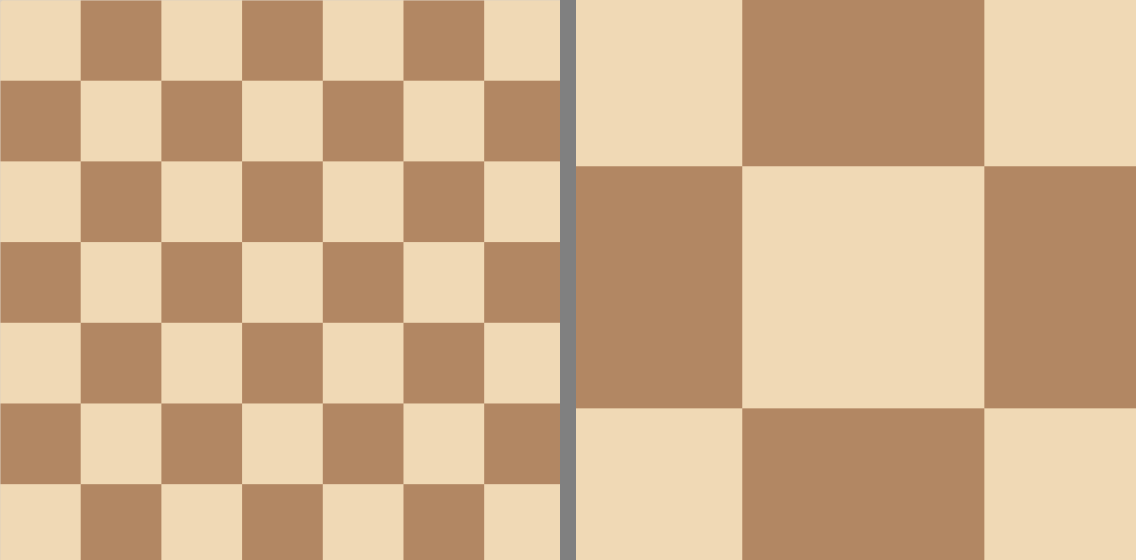
Left: the whole. Right: its middle third, enlarged.
Give the GLSL for this pattern, as a Shadertoy shader.

```glsl
const vec3 CREAM = vec3(0.94, 0.85, 0.71);
const vec3 BROWN = vec3(0.70, 0.53, 0.39);
const vec3 RIM = vec3(0.87, 0.82, 0.75);
const float CELL = 0.1441;
const float RIM_WIDTH = 0.0009;
const float CORNER_RADIUS = 0.005;

// Alternates between +1 and -1 per cell, with edges about one pixel wide
vec2 squareWave(vec2 p, float cell, float pixel) {
    vec2 edgeDistance = 0.5 - abs(mod(p / cell + 0.5, 2.0) - 1.0);
    return clamp(edgeDistance * cell * 2.0 / pixel, -1.0, 1.0);
}

// Signed distance to a quadrant with a rounded corner, negative inside
float roundedQuadrant(vec2 p, float radius) {
    vec2 q = radius - p;
    return length(max(q, 0.0)) + min(max(q.x, q.y), 0.0) - radius;
}

void mainImage(out vec4 fragColor, in vec2 fragCoord) {
    vec2 uv = fragCoord / iResolution.xy;
    float pixel = 1.0 / min(iResolution.x, iResolution.y);
    vec2 p = vec2(uv.x, 1.0 - uv.y);

    // Checkerboard anchored at the upper left
    vec2 wave = squareWave(p, CELL, pixel);
    vec3 color = mix(BROWN, CREAM, 0.5 + 0.5 * wave.x * wave.y);

    // Thin pale rim along the left and top sides
    float board = roundedQuadrant(p - RIM_WIDTH, CORNER_RADIUS);
    color = mix(color, RIM, clamp(board / pixel + 0.5, 0.0, 1.0));

    fragColor = vec4(color, 1.0);
}
```
